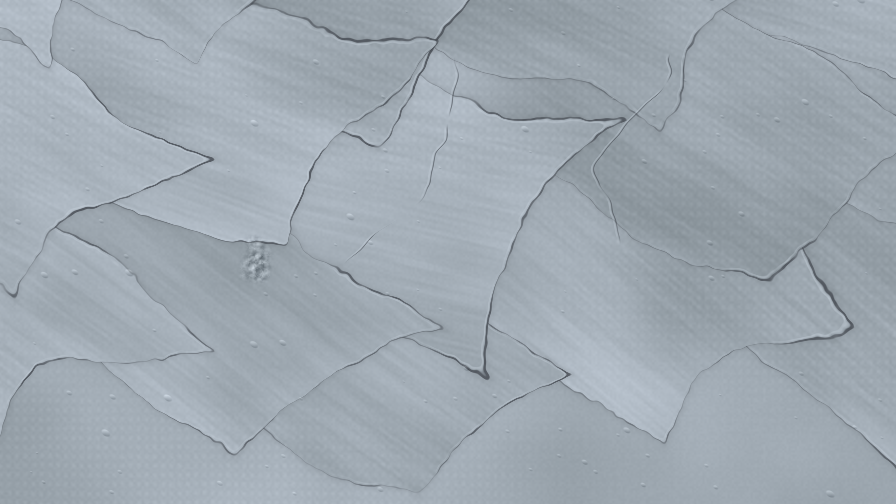
This texture is drawn by a Shadertoy shader. Its source:

```glsl
// Overlapping palette-knife strokes of pale blue-grey oil paint on fine canvas.

const vec3 SHADE = vec3(0.550, 0.590, 0.618);
const vec3 LIGHT = vec3(0.730, 0.770, 0.814);
const vec3 CREASE = vec3(0.29, 0.31, 0.34);
const vec3 GLINT = vec3(0.80, 0.84, 0.88);

float hash(vec2 p) {
    vec3 q = fract(vec3(p.xyx) * 0.1031);
    q += dot(q, q.yzx + 33.33);
    return fract((q.x + q.y) * q.z);
}

float noise(vec2 p) {
    vec2 i = floor(p), f = fract(p);
    f = f * f * (3.0 - 2.0 * f);
    return mix(mix(hash(i), hash(i + vec2(1, 0)), f.x),
               mix(hash(i + vec2(0, 1)), hash(i + 1.0), f.x), f.y);
}

float fbm(vec2 p) {
    return 0.55 * noise(p) + 0.3 * noise(p * 2.1 + 7.0) + 0.15 * noise(p * 4.3 + 19.0);
}

mat2 rotation(float a) {
    return mat2(cos(a), -sin(a), sin(a), cos(a));
}

float smoothMax(float a, float b, float k) {
    float h = max(k - abs(a - b), 0.0) / k;
    return max(a, b) + 0.25 * h * h * k;
}

// Antialiased line of the given half width.
float lineMask(float d, float halfWidth, float px) {
    return 1.0 - smoothstep(halfWidth - 0.4 * px, halfWidth + px, abs(d));
}

// Band of paint along x whose pulled-off end sweeps up to a point at (0, halfWidth).
float strokeDistance(vec2 q, float halfWidth, float reach) {
    float t = clamp((q.y + halfWidth) / (2.0 * halfWidth), 0.0, 1.0);
    float slope = reach * 1.2 * pow(t, 1.4) / halfWidth;
    float end = (q.x + reach * (1.0 - pow(t, 2.4))) / sqrt(1.0 + slope * slope);
    return smoothMax(end, abs(q.y) - halfWidth, 0.010);
}

// Drag marks along the knife direction.
float streaks(vec2 q, float seed) {
    float fine = noise(vec2(q.x * 9.0, q.y * 150.0) + seed);
    float middle = noise(vec2(q.x * 5.0, q.y * 60.0) + seed * 1.3);
    float broad = noise(vec2(q.x * 2.0, q.y * 20.0) + seed * 1.7);
    return 0.45 * fine + 0.30 * middle + 0.25 * broad - 0.5;
}

void addStroke(inout vec3 color, vec2 p, vec2 id, float px) {
    float seed = hash(id + 3.7) * 50.0;
    vec2 jitter = vec2(hash(id + 11.0), hash(id + 23.0)) - 0.5;
    vec2 tip = vec2(0.22 + 0.46 * id.x, 0.15 + 0.41 * id.y) + jitter * vec2(0.28, 0.20);
    float halfWidth = mix(0.19, 0.26, hash(id + 31.0));
    float reach = mix(0.09, 0.26, hash(id + 43.0));
    vec2 q = rotation(mix(-0.70, -0.22, hash(id + 57.0))) * (p - tip);

    // Uneven outline: slow bends, ragged bites and small nicks.
    vec2 bend = vec2(noise(p * 5.0 + seed), noise(p * 4.0 + seed + 9.0)) - 0.5;
    float ragged = 0.013 * (noise(p * 17.0 + seed) - 0.5) + 0.006 * (noise(p * 60.0 + seed) - 0.5);
    float d = strokeDistance(q + bend * 0.11, halfWidth, reach) + ragged;
    float body = smoothstep(-0.90, -0.50, q.x);

    float tone = 0.40 + 0.38 * (hash(id + 71.0) - 0.5) + 0.42 * streaks(q, seed);
    tone += 0.95 * (fbm(q * vec2(2.2, 4.0) + seed) - 0.5);
    tone += 0.14 * (0.8 - p.x) + 0.10 * smoothstep(-0.12, 0.0, d);

    // Cast shadow, then paint, then the raised lip and its crease.
    color *= 1.0 - 0.10 * body * exp(-max(d, 0.0) / 0.006);
    color = mix(color, mix(SHADE, LIGHT, tone), body * smoothstep(0.7 * px, -0.7 * px, d));
    float weight = smoothstep(0.2, 0.75, 0.6 * noise(p * 9.0 + seed + 4.0) + 0.4 * noise(p * 45.0 + seed));
    weight *= mix(0.35, 1.0, smoothstep(-reach - 0.18, -reach, q.x));
    float lip = lineMask(d + 0.0042, 0.0010, px);
    float crease = lineMask(d - 0.001, 0.0003 + 0.0013 * weight, px);
    color = mix(color, GLINT, 0.36 * lip * body * weight);
    color = mix(color, CREASE, crease * body * mix(0.15, 0.85, weight));
}

// Wandering hairline splits in the paint skin, leaning to the right.
void addCrack(inout vec3 color, vec2 p, float id, float px) {
    float y = p.y - mix(-0.1, 0.55, hash(vec2(id, 2.0)));
    float x = 0.75 + 0.42 * id + 0.35 * y + 0.12 * (noise(vec2(y * 6.0, id)) - 0.5);
    x += 0.018 * (noise(vec2(y * 32.0, id + 8.0)) - 0.5);
    float span = smoothstep(0.0, 0.03, y) * smoothstep(0.42, 0.36, y);
    float strength = span * smoothstep(0.1, 0.6, noise(vec2(y * 28.0, id + 20.0)));
    color = mix(color, GLINT, 0.30 * strength * lineMask(p.x - x + 0.004, 0.0012, px));
    color = mix(color, CREASE, 0.60 * strength * lineMask(p.x - x, 0.0006, px));
}

// Sparse raised paint pimples: lit on the upper left, dark on the lower right.
float blisters(vec2 p, float cell, float density, float px) {
    vec2 id = floor(p / cell);
    vec2 center = 0.25 + 0.5 * vec2(hash(id + 5.0), hash(id + 15.0));
    vec2 q = rotation(-0.6) * (fract(p / cell) - center) * cell;
    float radius = cell * mix(0.04, 0.11, hash(id + 25.0));
    float d = length(q * vec2(0.7, 1.1)) - radius;
    float side = clamp((q.y - 0.6 * q.x) / radius, -1.0, 1.0);
    return step(hash(id + 35.0), density) * side * smoothstep(px, -px, d);
}

// Woven bumps of the cloth showing through thin paint.
float weave(vec2 p) {
    vec2 w = sin((p + 0.004 * noise(p * 12.0)) * vec2(390.0, 340.0));
    return 0.5 * w.x * w.y + 0.25 * (w.x + w.y);
}

void mainImage(out vec4 fragColor, in vec2 fragCoord) {
    vec2 p = fragCoord / iResolution.y;
    float px = 0.8 / iResolution.y;

    vec3 color = mix(SHADE, LIGHT, 0.40 + 0.9 * (fbm(p * 2.5) - 0.5));
    for (int column = 4; column >= 0; column--)
        for (int row = 0; row < 4; row++)
            addStroke(color, p, vec2(column, row), px);
    for (int i = 0; i < 2; i++) addCrack(color, p, float(i), px);

    // Surface relief: cloth, pimples and one crumbly patch.
    float thin = smoothstep(0.35, 0.7, noise(p * 2.2 + 40.0) + 0.25 * (p.x - 0.8));
    color += 0.019 * weave(p) * mix(0.25, 1.0, thin);
    color += 0.11 * blisters(p, 0.060, 0.07, px) + 0.10 * blisters(p + 0.37, 0.035, 0.05, px);
    float patchMask = smoothstep(0.06, 0.02, length((p - vec2(0.51, 0.48)) * vec2(1.1, 0.8)) + 0.03 * noise(p * 40.0));
    float crumbs = fbm(p * 100.0) - fbm(p * 100.0 + vec2(0.7, -0.7));
    color += (0.55 * crumbs - 0.03) * patchMask;
    color += 0.018 * (noise(p * 240.0) - 0.5);

    fragColor = vec4(clamp(color, 0.0, 1.0), 1.0);
}
```
